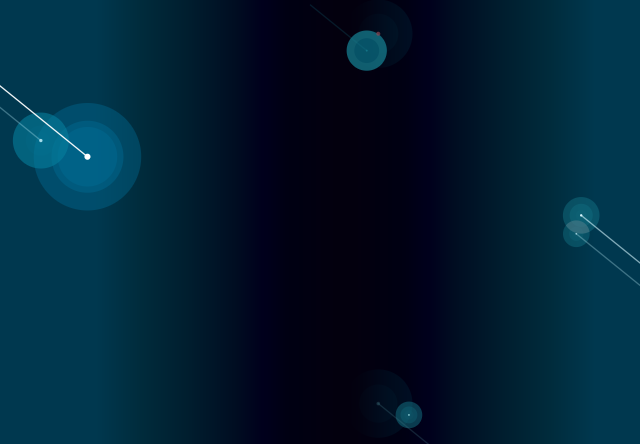
Write a WebGL 2 fragment shader that draws this background.

```glsl
#version 300 es
precision highp float;
// Translucent glowing orbs with thin diagonal trails over a dark vertical band.
// The backdrop is a mirrored ramp around one axis; each orb is a stack of
// anti-aliased discs, and all trails share a single slope.

#define BAND_AXIS 0.54
#define TRAIL_DIR normalize(vec2(-1.0, 0.81))
#define TRAIL_HALF_WIDTH 0.0007
#define AZURE vec3(0.0, 0.45, 0.62)
#define CYAN vec3(0.02, 0.50, 0.62)
#define SEA vec3(0.08, 0.48, 0.55)
#define GHOST vec3(0.0, 0.36, 0.44)

uniform vec2 u_resolution;
out vec4 fragColor;

// Canvas position in units of the height, and the size of one pixel there
vec2 pos;
float pixel;
vec3 color;

// Mirrored ramp from near black through navy to teal
vec3 backdrop(float x) {
    float t = abs(x - BAND_AXIS);
    vec3 c = mix(vec3(0.012, 0.0, 0.055), vec3(0.0, 0.0, 0.07), smoothstep(0.0, 0.09, t));
    c = mix(c, vec3(0.0, 0.0, 0.11), smoothstep(0.08, 0.135, t));
    c = mix(c, vec3(0.0, 0.05, 0.13), clamp((t - 0.13) / 0.04, 0.0, 1.0));
    c = mix(c, vec3(0.0, 0.12, 0.185), clamp((t - 0.17) / 0.08, 0.0, 1.0));
    c = mix(c, vec3(0.0, 0.17, 0.235), clamp((t - 0.25) / 0.07, 0.0, 1.0));
    return mix(c, vec3(0.0, 0.22, 0.31), clamp((t - 0.32) / 0.07, 0.0, 1.0));
}

// Blend one smooth-edged disc
void disc(vec2 center, float radius, vec3 tint, float alpha) {
    float edge = clamp((radius - length(pos - center)) / pixel + 0.5, 0.0, 1.0);
    color = mix(color, tint, edge * alpha);
}

// Three nested discs: radii and opacities run from outside in
void orb(vec2 center, vec3 radii, vec3 tint, vec3 alphas) {
    for (int i = 0; i < 3; i++) disc(center, radii[i], tint, alphas[i]);
}

// Thin line from an orb center, with a bright dot at its head
void trail(vec2 head, float span, float dotRadius, vec3 tint, float lineAlpha, float dotAlpha) {
    vec2 dir = TRAIL_DIR * sign(span);
    vec2 offset = pos - head;
    float along = clamp(dot(offset, dir), 0.0, abs(span));
    float dist = length(offset - dir * along);
    float line = 1.0 - smoothstep(0.0, pixel + TRAIL_HALF_WIDTH, dist);
    color = mix(color, tint, line * lineAlpha);
    disc(head, dotRadius, tint, dotAlpha);
}

// Faint halo that dissolves toward its left side
void halo(vec2 center, float outer, float inner) {
    float fade = smoothstep(-outer, outer, pos.x - center.x);
    disc(center, outer, GHOST, 0.15 * fade);
    disc(center, inner, GHOST, 0.02 + 0.06 * fade);
}

void main() {
    pos = gl_FragCoord.xy / u_resolution.y;
    pixel = 1.0 / u_resolution.y;
    color = backdrop(gl_FragCoord.x / u_resolution.x);
    vec3 white = vec3(1.0);

    // Left pair
    vec2 large = vec2(0.197, 0.647), side = vec2(0.092, 0.6835);
    orb(large, vec3(0.121, 0.081, 0.067), AZURE, vec3(0.36, 0.35, 0.30));
    orb(side, vec3(0.063, 0.034, 0.02), CYAN, vec3(0.58, 0.08, 0.05));
    trail(side, 0.5, 0.0037, vec3(0.7, 0.9, 0.95), 0.35, 0.9);
    trail(large, 0.5, 0.0068, white, 0.95, 1.0);

    // Upper pair
    vec2 upperGhost = vec2(0.852, 0.924), upper = vec2(0.826, 0.886);
    halo(upperGhost, 0.077, 0.045);
    disc(upper, 0.0453, SEA, 0.76);
    disc(upper, 0.028, vec3(0.0, 0.29, 0.38), 0.55);
    trail(upper, 0.163, 0.002, SEA, 0.22, 0.8);
    disc(upperGhost, 0.0045, vec3(0.55, 0.28, 0.32), 0.7);

    // Right pair, with a pale patch where the two overlap
    vec2 right = vec2(1.309, 0.515), lower = vec2(1.298, 0.4735);
    orb(right, vec3(0.0412, 0.026, 0.012), SEA, vec3(0.42, 0.30, 0.08));
    orb(lower, vec3(0.030, 0.016, 0.008), SEA, vec3(0.40, 0.18, 0.05));
    float lens = max(length(pos - right) - 0.0412, length(pos - lower) - 0.030);
    color = mix(color, vec3(0.45, 0.48, 0.52), 0.35 * clamp(0.5 - lens / pixel, 0.0, 1.0));
    trail(lower, -0.5, 0.0018, vec3(0.7, 0.88, 0.92), 0.35, 0.8);
    trail(right, -0.5, 0.0026, vec3(0.85, 0.97, 1.0), 0.6, 0.95);

    // Bottom pair
    vec2 bottomGhost = vec2(0.852, 0.091), bottom = vec2(0.921, 0.0655);
    halo(bottomGhost, 0.077, 0.043);
    orb(bottom, vec3(0.030, 0.019, 0.010), SEA, vec3(0.48, 0.25, 0.08));
    trail(bottomGhost, -0.5, 0.004, vec3(0.25, 0.45, 0.5), 0.3, 0.35);
    disc(bottom, 0.002, vec3(0.6, 0.85, 0.88), 0.8);

    fragColor = vec4(color, 1.0);
}
```
